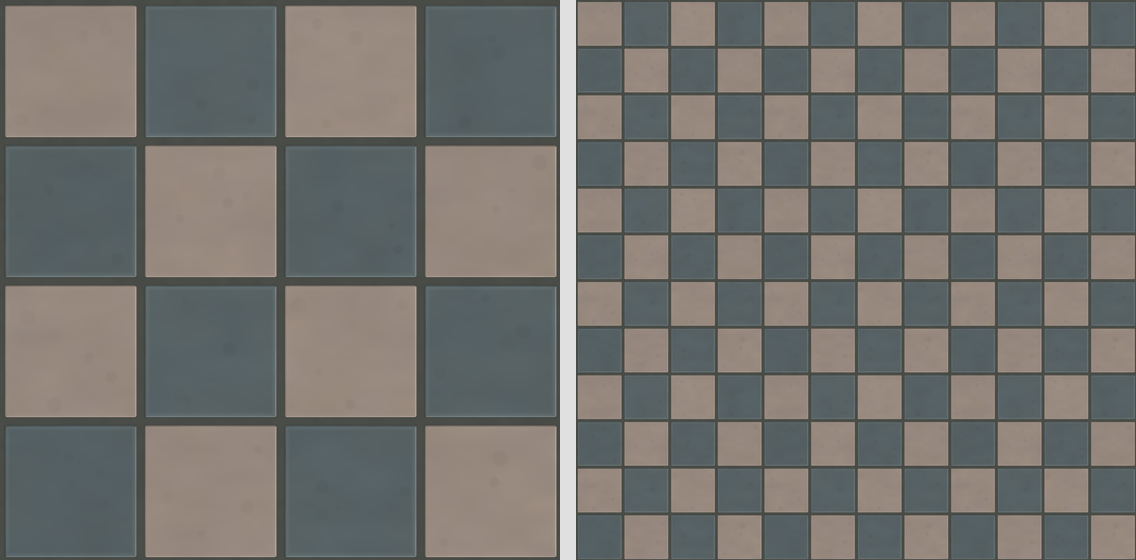
Left: one tile. Right: repeated 3 by 3.
This pattern is drawn by a Shadertoy shader. Its source:

```glsl
#define TILES 4.0
#define HALF_SIZE 0.470
#define CORNER 0.014
#define BEVEL 0.013
#define RIM 0.045
#define SPOTS 4
#define SHIFT vec2(-0.005, 0.010)
#define WARM vec3(0.592, 0.535, 0.495)
#define SLATE vec3(0.336, 0.378, 0.390)
#define GROUT vec3(0.288, 0.300, 0.277)

float hash(vec2 p) {
    vec3 q = fract(p.xyx * vec3(0.1031, 0.1030, 0.0973));
    q += dot(q, q.yzx + 33.33);
    return fract((q.x + q.y) * q.z);
}

// Value noise whose lattice wraps after the given period
float noise(vec2 p, vec2 period) {
    vec2 i = floor(p), f = fract(p);
    f = f * f * (3.0 - 2.0 * f);
    vec2 a = mod(i, period), b = mod(i + 1.0, period);
    return mix(mix(hash(a), hash(vec2(b.x, a.y)), f.x),
               mix(hash(vec2(a.x, b.y)), hash(b), f.x), f.y);
}

// Centred noise, with a whole number of lattice cells per tile
float mottle(vec2 p, vec2 freq) {
    float n = 0.0, amp = 0.55;
    for (int k = 0; k < 3; k++) {
        n += amp * (noise(p * freq, freq * TILES) - 0.5);
        freq *= 2.0;
        amp *= 0.5;
    }
    return n;
}

float roundedBox(vec2 p, float halfSize, float radius) {
    vec2 q = abs(p) - halfSize + radius;
    return length(max(q, 0.0)) + min(max(q.x, q.y), 0.0) - radius;
}

// Faint round stains scattered inside one tile
float stains(vec2 local, vec2 id) {
    float sum = 0.0;
    for (int k = 0; k < SPOTS; k++) {
        vec2 seed = id + 17.0 * float(k + 1);
        vec2 centre = (vec2(hash(seed), hash(seed + 5.3)) - 0.5) * 0.78;
        float radius = mix(0.028, 0.065, hash(seed + 9.7));
        float strength = mix(0.3, 1.0, hash(seed + 2.9));
        float dist = length(local - centre);
        sum += strength * (1.0 - smoothstep(radius * 0.65, radius * 1.1, dist));
    }
    return sum;
}

vec3 tileColor(vec2 p, vec2 local, vec2 id, float dist) {
    float warm = mod(id.x + id.y, 2.0);
    vec3 color = mix(SLATE, WARM, warm);

    // Glaze: tone per tile, cloudy mottling, slight hue drift, stains
    color *= 1.0 + 0.025 * (hash(id + 41.0) - 0.5);
    color *= 1.0 + 0.075 * mottle(p, vec2(3.0, 5.0));
    color += vec3(0.012, 0.002, -0.016) * mottle(p + 1.37, vec2(4.0));
    color *= 1.0 - 0.035 * stains(local, id);

    // Pale soft rim, stronger on the slate tiles
    float rim = 1.0 - smoothstep(0.0, RIM, -dist);
    color += rim * mix(0.045, 0.012, warm);

    // Bevel lit from the lower right
    vec2 a = abs(local);
    vec2 normal = a.x > a.y ? vec2(sign(local.x), 0.0) : vec2(0.0, sign(local.y));
    float light = dot(normal, vec2(0.115, -0.075));
    float bevel = 1.0 - smoothstep(BEVEL * 0.45, BEVEL, -dist);
    float wear = 0.85 + 0.5 * mottle(p, vec2(9.0));
    return color + bevel * light * wear * vec3(1.0, 0.98, 0.95);
}

vec3 groutColor(vec2 p, float dist) {
    float contact = 1.0 - smoothstep(0.0, 0.014, dist);
    return GROUT * (1.0 + 0.08 * mottle(p, vec2(12.0))) * (1.0 - 0.13 * contact);
}

void mainImage(out vec4 fragColor, in vec2 fragCoord) {
    vec2 p = fragCoord / iResolution.xy * TILES + SHIFT;
    vec2 id = mod(floor(p), TILES);
    vec2 local = fract(p) - 0.5;
    float pixel = TILES / min(iResolution.x, iResolution.y);

    float dist = roundedBox(local, HALF_SIZE, CORNER);
    float cover = smoothstep(0.75 * pixel, -0.75 * pixel, dist);
    vec3 color = mix(groutColor(p, dist), tileColor(p, local, id, dist), cover);
    fragColor = vec4(color, 1.0);
}
```
